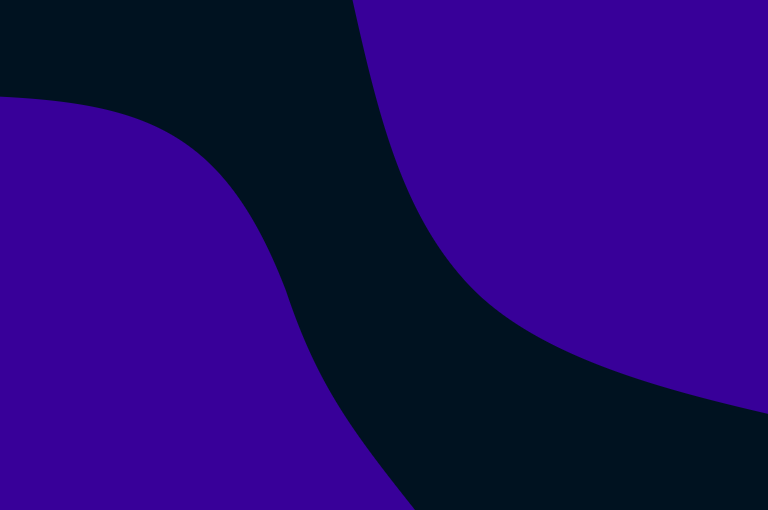
Reproduce this background procedurally as a WebGL 1 fragment shader.

```glsl
precision highp float;
// Two flat violet shapes with flowing curved edges in opposite corners of a dark field.

uniform vec2 u_resolution;

vec2 bezier(vec2 a, vec2 b, vec2 c, vec2 d, float t) {
  float s = 1.0 - t;
  return s * s * s * a + 3.0 * s * s * t * b + 3.0 * s * t * t * c + t * t * t * d;
}

vec2 bezierTangent(vec2 a, vec2 b, vec2 c, vec2 d, float t) {
  float s = 1.0 - t;
  return s * s * (b - a) + 2.0 * s * t * (c - b) + t * t * (d - c);
}

// Signed distance in pixels above a curve whose x always increases
float heightAbove(vec2 p, vec2 a, vec2 b, vec2 c, vec2 d) {
  float t = 0.5;
  float halfStep = 0.25;
  for (int i = 0; i < 18; i++) {
    t += bezier(a, b, c, d, t).x < p.x ? halfStep : -halfStep;
    halfStep *= 0.5;
  }
  vec2 edge = bezier(a, b, c, d, t);
  vec2 tangent = bezierTangent(a, b, c, d, t);
  float slope = tangent.y / tangent.x;

  // The end tangents continue the curve beyond its ends
  float rise = p.y - edge.y - slope * (p.x - edge.x);
  float pixelSlope = slope * u_resolution.y / u_resolution.x;
  return rise * u_resolution.y / length(vec2(1.0, pixelSlope));
}

// Edge of the lower left shape: a shoulder, then a falling tail
float lowerEdge(vec2 p) {
  vec2 join = vec2(0.3724, 0.4297);
  if (p.x < join.x) {
    return heightAbove(p, vec2(0.0, 0.8105), vec2(0.1953, 0.796), vec2(0.2943, 0.7363), join);
  }
  return heightAbove(p, join, vec2(0.4128, 0.248), vec2(0.4557, 0.1602), vec2(0.5404, 0.0));
}

// Edge of the upper right shape: a steep side, then a shallow base
float upperEdge(vec2 p) {
  vec2 join = vec2(0.6068, 0.4473);
  if (p.x < join.x) {
    return heightAbove(p, vec2(0.459, 1.0), vec2(0.4928, 0.7715), vec2(0.5234, 0.585), join);
  }
  return heightAbove(p, join, vec2(0.694, 0.3023), vec2(0.8607, 0.2373), vec2(1.0, 0.1885));
}

void main() {
  vec2 uv = gl_FragCoord.xy / u_resolution;
  float inside = max(-lowerEdge(uv), upperEdge(uv));
  float coverage = clamp(inside + 0.5, 0.0, 1.0);

  vec3 night = vec3(0.0, 0.0706, 0.1255);
  vec3 violet = vec3(0.2196, 0.0, 0.6);
  gl_FragColor = vec4(mix(night, violet, coverage), 1.0);
}
```
